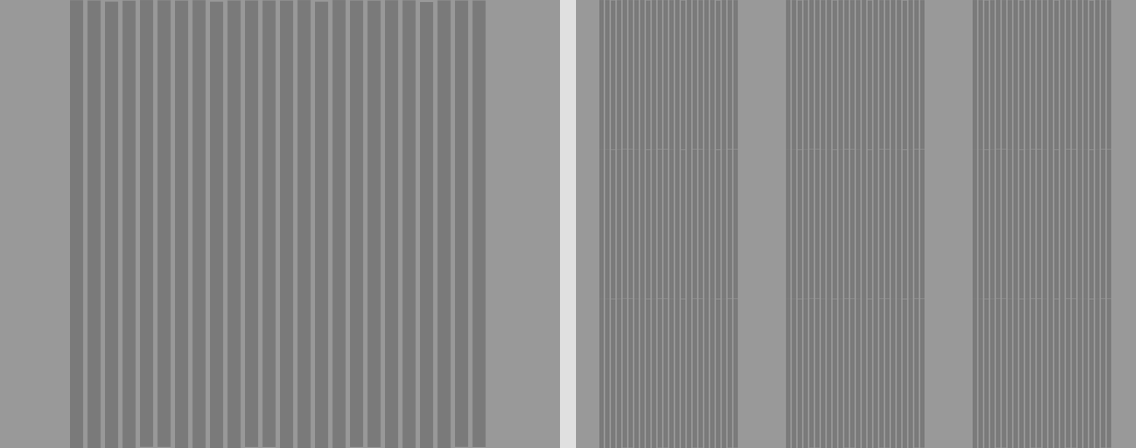
Left, the tile; right, the same tile 3 across and 3 down.
A WebGL 2 fragment shader for this pattern:

```glsl
#version 300 es
precision highp float;

uniform vec2 u_resolution;
out vec4 fragColor;

float hash(float n) {
    return fract(sin(n * 127.1) * 43758.5453);
}

// Coverage of the span from lo to hi, softened over one pixel
float span(float x, float lo, float hi, float pixel) {
    return clamp(0.5 + min(x - lo, hi - x) / pixel, 0.0, 1.0);
}

void main() {
    vec2 uv = gl_FragCoord.xy / u_resolution;
    vec2 pixel = 1.0 / u_resolution;

    // 32 columns across; the middle 24 hold a bar
    float column = floor(uv.x * 32.0);
    float bar = column - 4.0;
    float present = step(0.0, bar) * step(bar, 23.0);

    // Bar ends fall slightly short, in a rhythm of six with small variation
    float beat = mod(bar, 6.0);
    float topGap = abs(beat - 2.0) < 0.5
        ? 0.0032 + 0.0017 * hash(bar + 3.0)
        : 0.0016 * hash(bar + 17.0);
    float bottomGap = step(3.5, beat) * (0.0015 + 0.0015 * hash(bar + 41.0));

    // Each bar fills three quarters of its column
    float across = span(fract(uv.x * 32.0), 0.0, 0.75, pixel.x * 32.0);
    float along = span(uv.y, bottomGap, 1.0 - topGap, pixel.y);

    vec3 ground = vec3(0.60);
    vec3 barGrey = vec3(0.48);
    fragColor = vec4(mix(ground, barGrey, present * across * along), 1.0);
}
```
